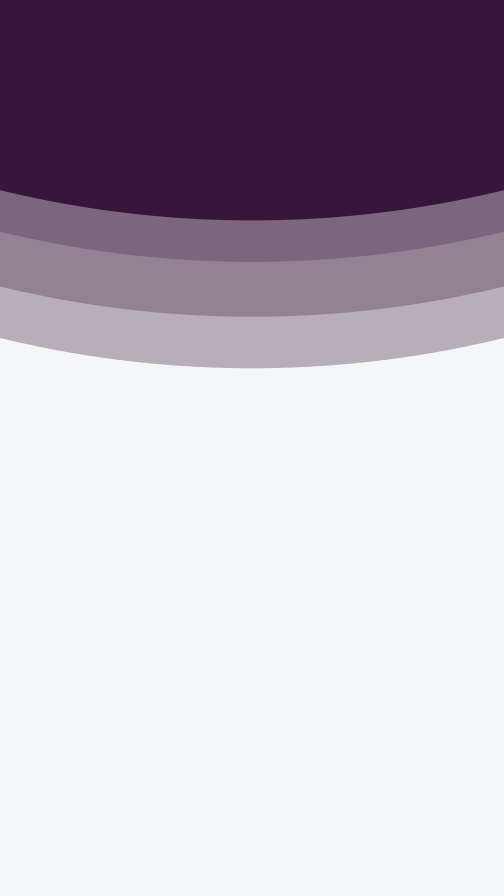
This background is drawn by a WebGL 1 fragment shader. Its source:

```glsl
precision highp float;

uniform vec2 u_resolution;

const vec3 PAPER = vec3(0.957, 0.965, 0.973);
const vec3 PALE_MAUVE = vec3(0.722, 0.682, 0.729);
const vec3 MAUVE = vec3(0.573, 0.510, 0.580);
const vec3 DUSK = vec3(0.482, 0.400, 0.490);
const vec3 PLUM = vec3(0.217, 0.083, 0.240);

const float ARC_RADIUS = 1.187;

// Signed distance to a disc whose lowest point sits at height "bottom"
float discDistance(vec2 p, float bottom, float radius) {
    return length(p - vec2(0.0, bottom + radius)) - radius;
}

// Paints a smooth-edged disc over the colour below it
vec3 paintDisc(vec3 below, vec3 colour, vec2 p, float bottom, float pixel) {
    float d = discDistance(p, bottom, ARC_RADIUS);
    return mix(below, colour, clamp(0.5 - d / pixel, 0.0, 1.0));
}

void main() {
    // Canvas heights, with x measured from the centre line
    float pixel = 1.0 / u_resolution.y;
    vec2 p = (gl_FragCoord.xy - vec2(0.5 * u_resolution.x, 0.0)) * pixel;

    // Stacked arcs, from the lowest and palest to the darkest
    vec3 colour = PAPER;
    colour = paintDisc(colour, PALE_MAUVE, p, 0.589, pixel);
    colour = paintDisc(colour, MAUVE, p, 0.6465, pixel);
    colour = paintDisc(colour, DUSK, p, 0.7077, pixel);
    colour = paintDisc(colour, PLUM, p, 0.754, pixel);

    gl_FragColor = vec4(colour, 1.0);
}
```
